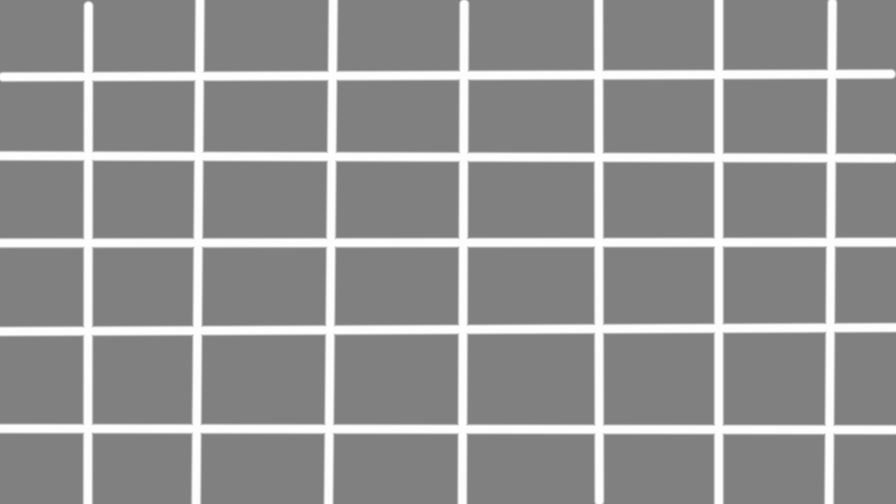
Reproduce this pattern procedurally as a WebGL 1 fragment shader.

```glsl
precision highp float;
// Hand-drawn grid of soft white round-capped strokes on flat grey.
uniform vec2 u_resolution;

const vec3 GREY = vec3(0.5);
const vec3 WHITE = vec3(0.992);
const float HALF_WIDTH = 0.009; // all lengths are in canvas heights
const float SOFTNESS = 0.0036;

float hash(float n) {
  return fract(sin(n * 127.1) * 43758.5453);
}

float segmentDistance(vec2 p, vec2 a, vec2 b) {
  vec2 ab = b - a;
  float t = clamp(dot(p - a, ab) / dot(ab, ab), 0.0, 1.0);
  return length(p - a - ab * t);
}

// Uneven gap between a stroke's end and the canvas border
float endInset(float seed) {
  return mix(-0.01, 0.013, hash(seed));
}

// Columns crowd toward the sides, with a small wobble in spacing
float columnCentre(float k, float aspect) {
  float wobble = 0.0069 * cos(k) - 0.0032 * cos(3.0 * k);
  return 0.5 * aspect + 0.0266 + 0.2685 * k - 0.00255 * k * k * k + wobble;
}

// Rows spread apart toward the bottom
float rowCentre(float k) {
  float k3 = k * k * k;
  return 0.5185 + 0.1697 * k + 0.00144 * k3 - 0.0012 * k3 * k;
}

float columnDistance(vec2 p, float k, float aspect) {
  float x = columnCentre(k, aspect);
  float lean = 0.0039 - 0.0058 * sin(1.2 * k);
  vec2 bottom = vec2(x - 0.5 * lean, endInset(k + 11.0));
  vec2 top = vec2(x + 0.5 * lean, 1.0 - endInset(k + 23.0));
  return segmentDistance(p, bottom, top);
}

float rowDistance(vec2 p, float k, float aspect) {
  float y = rowCentre(k);
  float rise = 0.0016 - 0.0065 * sin(1.9 * k);
  vec2 left = vec2(endInset(k + 37.0), y - 0.5 * rise);
  vec2 right = vec2(aspect - endInset(k + 53.0), y + 0.5 * rise);
  return segmentDistance(p, left, right);
}

void main() {
  vec2 p = gl_FragCoord.xy / u_resolution.y;
  float aspect = u_resolution.x / u_resolution.y;

  // Seven columns and five rows, indexed from the centre
  float d = 1.0;
  for (int i = -3; i <= 3; i++) {
    d = min(d, columnDistance(p, float(i), aspect));
  }
  for (int j = -2; j <= 2; j++) {
    d = min(d, rowDistance(p, float(j), aspect));
  }

  float ink = 1.0 - smoothstep(HALF_WIDTH - SOFTNESS, HALF_WIDTH + SOFTNESS, d);
  gl_FragColor = vec4(mix(GREY, WHITE, ink), 1.0);
}
```
